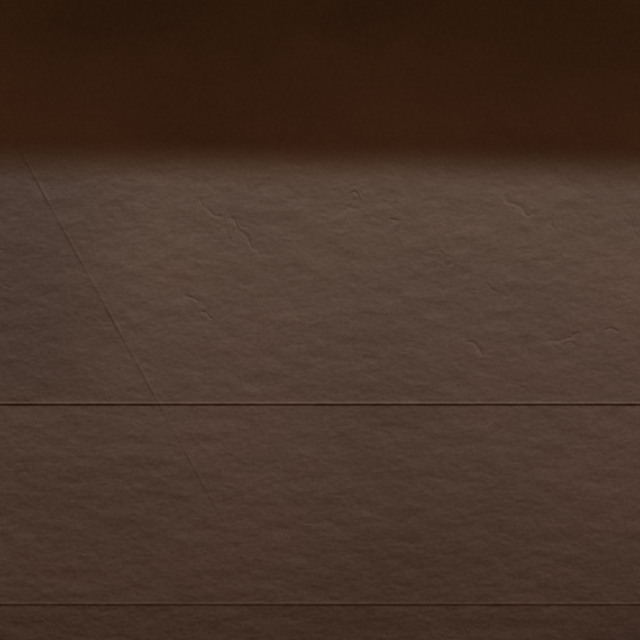
A Shadertoy shader for this texture:

```glsl
// Draws a dim brown stone wall with a shadowed top band, thin seams and chipped relief.

const vec3 SHADOW_TOP = vec3(0.175, 0.100, 0.050);
const vec3 SHADOW_LOW = vec3(0.208, 0.118, 0.066);
const vec3 STONE_HIGH = vec3(0.355, 0.280, 0.238);
const vec3 STONE_MID = vec3(0.318, 0.243, 0.204);
const vec3 STONE_LOW = vec3(0.258, 0.184, 0.147);
const float SHADOW_EDGE = 0.744;
const float SHADOW_SOFTNESS = 0.040;
const float UPPER_SEAM = 0.3675;
const float LOWER_SEAM = 0.0547;
const vec2 SCRATCH_TOP = vec2(0.026, 0.772);
const vec2 SCRATCH_END = vec2(0.415, 0.0625);
const vec2 CHIP_GRID = vec2(10.0, 14.0);
const float CHIP_CHANCE = 0.42;
const vec2 LIGHT_STEP = vec2(0.0008, 0.0028);
const float RELIEF_GAIN = 0.25;
const float GRAIN = 0.020;

float hash(vec2 p) {
    vec3 q = fract(p.xyx * 0.1031);
    q += dot(q, q.yzx + 33.33);
    return fract((q.x + q.y) * q.z);
}

float noise(vec2 p) {
    vec2 cell = floor(p), f = fract(p);
    f = f * f * (3.0 - 2.0 * f);
    float low = mix(hash(cell), hash(cell + vec2(1, 0)), f.x);
    float high = mix(hash(cell + vec2(0, 1)), hash(cell + vec2(1, 1)), f.x);
    return mix(low, high, f.y);
}

float fbm(vec2 p) {
    float sum = 0.0, amplitude = 0.5;
    for (int i = 0; i < 5; i++) {
        sum += amplitude * noise(p);
        p = mat2(0.96, 0.28, -0.28, 0.96) * p * 2.03 + 17.3;
        amplitude *= 0.5;
    }
    return sum;
}

float segment(vec2 p, vec2 a, vec2 b) {
    vec2 ab = b - a;
    return length(p - a - ab * clamp(dot(p - a, ab) / dot(ab, ab), 0.0, 1.0));
}

float groove(float dist, float width) {
    return exp(-dist * dist / (width * width));
}

// Short tilted chips, scattered one per grid cell
float chips(vec2 p) {
    float depth = 0.0;
    vec2 home = floor(p * CHIP_GRID);
    for (int y = -1; y <= 1; y++)
    for (int x = -1; x <= 1; x++) {
        vec2 cell = home + vec2(x, y);
        float pick = hash(cell + 41.0);
        if (pick > CHIP_CHANCE) continue;
        vec2 center = (cell + vec2(hash(cell + 7.0), hash(cell + 19.0))) / CHIP_GRID;
        float reach = mix(0.005, 0.025, hash(cell + 63.0));
        vec2 arm = reach * vec2(1.0, mix(-0.75, 0.15, hash(cell + 85.0)));
        depth += groove(segment(p, center - arm, center + arm), 0.0035)
               * mix(0.3, 1.0, pick / CHIP_CHANCE);
    }
    return depth;
}

// Longer ragged cracks across the upper slab
float cracks(vec2 p) {
    float d = segment(p, vec2(0.305, 0.690), vec2(0.412, 0.604));
    d = min(d, segment(p, vec2(0.545, 0.690), vec2(0.640, 0.638)));
    d = min(d, segment(p, vec2(0.795, 0.688), vec2(0.880, 0.645)));
    d = min(d, segment(p, vec2(0.285, 0.550), vec2(0.350, 0.488)));
    d = min(d, segment(p, vec2(0.865, 0.472), vec2(0.965, 0.488)));
    d = min(d, segment(p, vec2(0.720, 0.468), vec2(0.750, 0.452)));
    return groove(d, 0.0040);
}

float stoneHeight(vec2 p) {
    vec2 ragged = p + 0.030 * (vec2(noise(p * 58.0), noise(p * 63.0 + 9.0)) - 0.5);
    float wear = smoothstep(0.20, 0.65, noise(p * 65.0 + 31.0));
    return 0.62 * fbm(p * vec2(28.0, 52.0)) + 0.07 * noise(p * vec2(120.0, 190.0))
         - wear * (0.13 * chips(ragged) + 0.24 * cracks(ragged));
}

// Lit upper lip and dark gap of a horizontal joint
float seam(float y, float level, float width) {
    return 0.060 * groove(y - level - 2.0 * width, width)
         - 0.145 * groove(y - level, width);
}

void mainImage(out vec4 fragColor, in vec2 fragCoord) {
    vec2 uv = fragCoord / iResolution.xy;
    float lineWidth = max(0.0018, 0.8 / iResolution.y);

    // Stone tones, dimmer at the left and near the floor
    vec3 stone = mix(STONE_LOW, STONE_MID, smoothstep(-0.05, 0.45, uv.y));
    stone = mix(stone, STONE_HIGH, smoothstep(0.36, 0.68, uv.y));
    float leftDim = (1.0 - smoothstep(0.0, 0.30, uv.x)) * smoothstep(0.15, 0.60, uv.y);
    stone *= 1.0 - 0.17 * leftDim;
    stone *= 1.0 - 0.05 * (1.0 - smoothstep(LOWER_SEAM - 0.003, LOWER_SEAM + 0.003, uv.y));
    stone *= 1.0 + 0.13 * (fbm(uv * vec2(5.0, 9.0) + 3.0) - 0.48);

    // Surface relief lit from above
    float relief = stoneHeight(uv) - stoneHeight(uv + LIGHT_STEP);
    stone += RELIEF_GAIN * clamp(relief, -0.24, 0.14);

    // Joints and the slanted, broken scratch
    stone += seam(uv.y, UPPER_SEAM, lineWidth) + 0.55 * seam(uv.y, LOWER_SEAM, lineWidth);
    float fade = smoothstep(0.02, 0.45, uv.y) * mix(0.25, 1.0, noise(uv * 30.0));
    float cut = segment(uv, SCRATCH_TOP, SCRATCH_END);
    float lip = segment(uv - vec2(0.0035, 0.001), SCRATCH_TOP, SCRATCH_END);
    stone += fade * (0.032 * groove(lip, 0.0022) - 0.055 * groove(cut, 0.0022));

    // Soft shadow band with faint blotches
    vec3 shadow = mix(SHADOW_LOW, SHADOW_TOP, smoothstep(0.78, 1.0, uv.y));
    shadow *= 1.0 + 0.22 * (fbm(uv * vec2(7.0, 11.0) + 50.0) - 0.48);
    float edge = SHADOW_EDGE - 0.008 * uv.x + 0.008 * (noise(uv * vec2(6.0, 3.0)) - 0.5);
    float cover = smoothstep(edge - SHADOW_SOFTNESS, edge + SHADOW_SOFTNESS, uv.y);
    vec3 color = mix(stone, shadow, cover);

    color += GRAIN * mix(1.0, 0.6, cover) * (noise(uv * 250.0) - 0.5);
    fragColor = vec4(clamp(color, 0.0, 1.0), 1.0);
}
```
